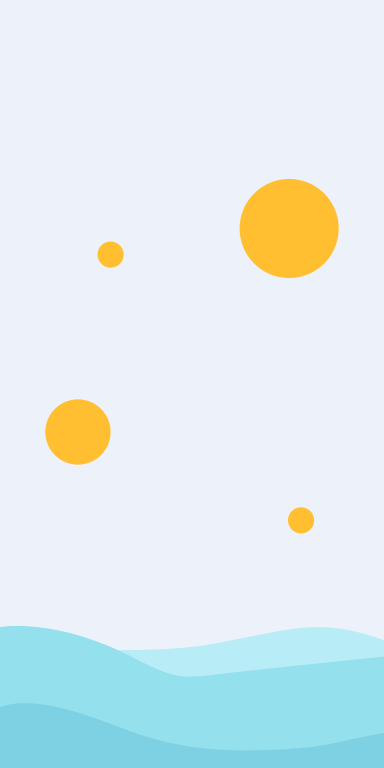
Write a Shadertoy shader that draws this background.

```glsl
// Flat seascape: amber discs floating in a pale sky above three layered waves.

#define SKY_COLOR   vec3(0.929, 0.949, 0.980)
#define DISC_COLOR  vec3(1.000, 0.749, 0.192)
#define BACK_COLOR  vec3(0.722, 0.929, 0.969)
#define MID_COLOR   vec3(0.580, 0.878, 0.929)
#define FRONT_COLOR vec3(0.494, 0.820, 0.890)
#define KNOTS 6
#define DISCS 4

// Discs as centre x, centre y, radius; the canvas spans 1 by 2 units.
const vec3 discs[DISCS] = vec3[DISCS](
    vec3(0.753, 1.405, 0.129),
    vec3(0.288, 1.337, 0.034),
    vec3(0.203, 0.875, 0.085),
    vec3(0.784, 0.645, 0.034));

// Wave crests as knots of x, height, slope.
const vec3 backWave[KNOTS] = vec3[KNOTS](
    vec3(0.000, 0.307, 0.00), vec3(0.300, 0.307, 0.00),
    vec3(0.520, 0.318, 0.13), vec3(0.625, 0.337, 0.19),
    vec3(0.830, 0.367, 0.00), vec3(1.000, 0.333, -0.35));

const vec3 midWave[KNOTS] = vec3[KNOTS](
    vec3(0.000, 0.367, 0.14), vec3(0.040, 0.370, 0.00),
    vec3(0.307, 0.307, -0.45), vec3(0.490, 0.238, 0.00),
    vec3(0.600, 0.248, 0.11), vec3(1.000, 0.290, 0.10));

const vec3 frontWave[KNOTS] = vec3[KNOTS](
    vec3(0.000, 0.159, 0.30), vec3(0.060, 0.169, 0.00),
    vec3(0.339, 0.096, -0.37), vec3(0.630, 0.046, 0.00),
    vec3(0.860, 0.063, 0.19), vec3(1.000, 0.091, 0.15));

// Cubic Hermite curve between two knots.
float hermite(float x, vec3 a, vec3 b)
{
    float span = b.x - a.x;
    float t = clamp((x - a.x) / span, 0.0, 1.0);
    float u = 1.0 - t;
    return mix(a.y, b.y, t * t * (3.0 - 2.0 * t))
         + span * t * u * (a.z * u - b.z * t);
}

float crestHeight(float x, vec3 knots[KNOTS])
{
    float height = knots[0].y;
    for (int i = 0; i < KNOTS - 1; i++)
        if (x >= knots[i].x) height = hermite(x, knots[i], knots[i + 1]);
    return height;
}

// Coverage of a shape from its signed distance, softened over one pixel.
float coverage(float dist, float pixel)
{
    return clamp(0.5 - dist / pixel, 0.0, 1.0);
}

void mainImage(out vec4 fragColor, in vec2 fragCoord)
{
    vec2 p = fragCoord / iResolution.xy * vec2(1.0, 2.0);
    float pixel = 2.0 / iResolution.y;
    vec3 color = SKY_COLOR;

    // Floating discs
    for (int i = 0; i < DISCS; i++) {
        float dist = length(p - discs[i].xy) - discs[i].z;
        color = mix(color, DISC_COLOR, coverage(dist, pixel));
    }

    // Waves, from back to front
    color = mix(color, BACK_COLOR, coverage(p.y - crestHeight(p.x, backWave), pixel));
    color = mix(color, MID_COLOR, coverage(p.y - crestHeight(p.x, midWave), pixel));
    color = mix(color, FRONT_COLOR, coverage(p.y - crestHeight(p.x, frontWave), pixel));

    fragColor = vec4(color, 1.0);
}
```
